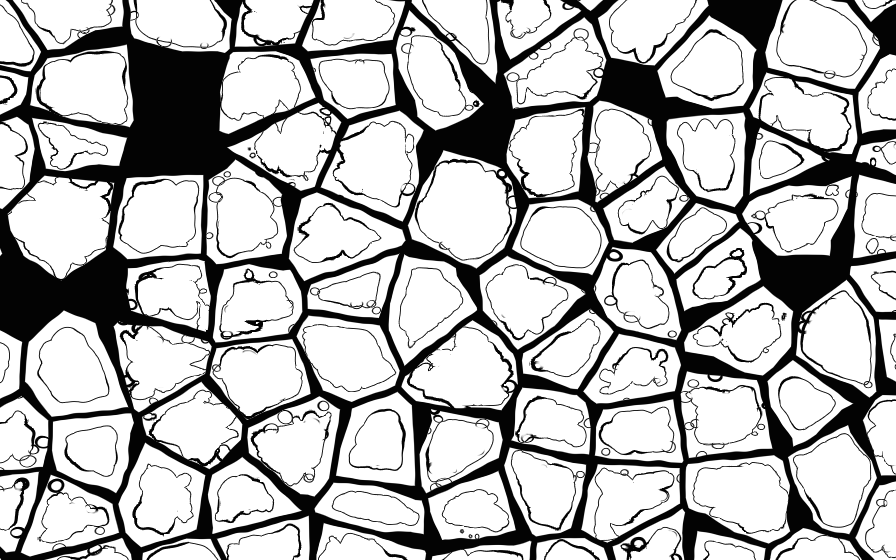
A Shadertoy shader for this pattern:

```glsl
// Plant tissue in section: white polygonal cells parted by black walls and star-shaped voids.
// A power diagram gives the cells, tilted edges swell the walls into wedges, and
// a scalloped level set inside each cell gives the thin membrane, with small bubbles.

const vec2 CELL_SIZE = vec2(0.162, 0.122);
const float VOID_SHARE = 0.11;
const float VOID_WEIGHT = 0.0075;
const float BUBBLE_GRID = 0.030;
const vec3 PAPER = vec3(1.0);
const vec3 INK = vec3(0.01);

float hash(vec2 p, float seed) {
    return fract(sin(dot(p, vec2(127.1, 311.7)) + seed * 17.3) * 43758.5453);
}

float noise(vec2 p, float seed) {
    vec2 i = floor(p), f = fract(p);
    f = f * f * (3.0 - 2.0 * f);
    float low = mix(hash(i, seed), hash(i + vec2(1, 0), seed), f.x);
    float high = mix(hash(i + vec2(0, 1), seed), hash(i + vec2(1, 1), seed), f.x);
    return mix(low, high, f.y);
}

vec2 seedPoint(vec2 id) {
    vec2 jitter = vec2(hash(id, 1.0), hash(id, 2.0)) - 0.5;
    return (id + 0.5 + 0.82 * jitter) * CELL_SIZE;
}

bool isVoid(vec2 id) {
    return hash(id, 3.0) < VOID_SHARE;
}

// Squared distance to a seed; voids are handicapped so that they stay small.
float power(vec2 p, vec2 id) {
    vec2 v = p - seedPoint(id);
    return dot(v, v) + (isVoid(id) ? VOID_WEIGHT : 0.0);
}

vec2 nearestCell(vec2 p) {
    vec2 base = floor(p / CELL_SIZE), best = base;
    float least = 1e3;
    for (int k = 0; k < 25; k++) {
        vec2 id = base + vec2(k % 5 - 2, k / 5 - 2);
        float d = power(p, id);
        if (d < least) { least = d; best = id; }
    }
    return best;
}

// Distance to the cell border: x sharp, y with rounded corners.
vec2 borderDistance(vec2 p, vec2 cell) {
    const float ROUNDING = 0.008;
    vec2 base = floor(p / CELL_SIZE), site = seedPoint(cell);
    float own = power(p, cell), sharp = 1e3, sum = 1e-9;
    for (int k = 0; k < 25; k++) {
        vec2 id = base + vec2(k % 5 - 2, k / 5 - 2);
        if (id == cell) continue;
        vec2 other = seedPoint(id), across = other - site;
        float span = length(across);
        float d = (power(p, id) - own) / (2.0 * span);
        // Tilting one half of the edge opens a tapering wedge.
        float along = dot(p - 0.5 * (site + other), vec2(-across.y, across.x)) / span;
        float tilt = 2.0 * hash(cell * 7.0 + id, 4.0) - 1.0;
        d -= max(0.0, 0.5 * tilt * tilt * tilt * clamp(along, -0.06, 0.06));
        sharp = min(sharp, d);
        sum += exp(-d / ROUNDING);
    }
    return vec2(sharp, -ROUNDING * log(sum));
}

// Positive inside the membrane; folded noise gives round lobes with sharp notches.
float membrane(vec2 p, vec2 cell, float depth) {
    float inset = mix(0.011, 0.027, hash(cell, 5.0));
    float lobes = mix(0.004, 0.032, hash(cell, 6.0));
    float fold = abs(2.0 * noise(p * 27.0, 7.0) - 1.0);
    float fine = abs(2.0 * noise(p * 75.0, 8.0) - 1.0);
    return depth - inset + lobes * (fold - 0.35 + 0.22 * (fine - 0.35));
}

// Distance to the outlines of small scattered bubbles.
float bubbles(vec2 p) {
    vec2 base = floor(p / BUBBLE_GRID);
    float nearest = 1.0;
    for (int k = 0; k < 9; k++) {
        vec2 id = base + vec2(k % 3 - 1, k / 3 - 1);
        if (hash(id, 9.0) > 0.24) continue;
        vec2 centre = (id + vec2(hash(id, 10.0), hash(id, 11.0))) * BUBBLE_GRID;
        float radius = mix(0.004, 0.012, hash(id, 12.0));
        nearest = min(nearest, abs(length((p - centre) * vec2(0.85, 1.1)) - radius));
    }
    return nearest;
}

// Pixel coverage of a line of the given half width.
float stroke(float dist, float halfWidth, float pixel) {
    return clamp(0.5 + (halfWidth - dist) / pixel, 0.0, 1.0)
         - clamp(0.5 - (halfWidth + dist) / pixel, 0.0, 1.0);
}

void mainImage(out vec4 fragColor, in vec2 fragCoord) {
    float pixel = 1.0 / iResolution.y;
    vec2 p = fragCoord * pixel + 3.0;
    vec2 rough = p + 0.004 * (vec2(noise(p * 45.0, 13.0), noise(p * 45.0, 14.0)) - 0.5);

    // Walls and voids
    vec2 cell = nearestCell(rough);
    vec2 border = borderDistance(rough, cell);
    float wallWidth = mix(0.0040, 0.0068, noise(p * 9.0, 15.0));
    float wall = isVoid(cell) ? 1.0 : 1.0 - smoothstep(-0.7, 0.7, (border.x - wallWidth) / pixel);

    // Membrane of uneven weight
    float level = membrane(rough, cell, border.y);
    float slope = clamp(length(vec2(dFdx(level), dFdy(level))) / pixel, 0.4, 3.0);
    float weight = mix(0.0008, 0.0028, smoothstep(0.5, 0.9, noise(p * 22.0, 16.0)));
    float line = stroke(abs(level) / slope, weight, pixel);

    // Bubbles, in some cells only, kept near or outside the membrane
    float room = step(hash(cell, 17.0), 0.5) * (1.0 - smoothstep(0.002, 0.008, level));
    float ring = room * stroke(bubbles(rough), weight, pixel);

    fragColor = vec4(mix(PAPER, INK, max(wall, max(line, ring))), 1.0);
}
```
